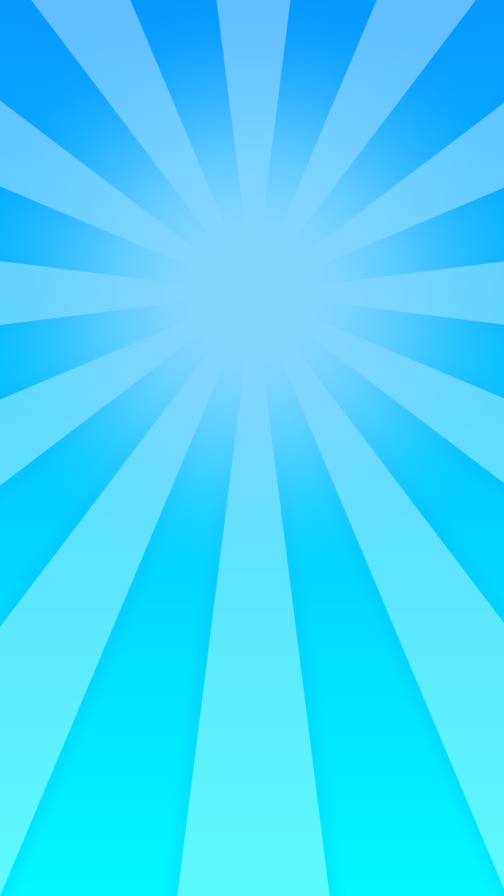
A WebGL 2 fragment shader for this background:

```glsl
#version 300 es
precision highp float;
// Sunburst of pale rays around a soft glow on a blue to cyan sky.

#define CENTER vec2(0.503, 0.673)   // fraction of the canvas
#define RAY_COUNT 12.0
#define RAY_FILL 0.48               // share of each sector that is pale
#define RAY_ALPHA 0.36
#define GLOW_INNER 0.05             // radii in canvas heights
#define GLOW_OUTER 0.335
#define SHADOW_WIDTH 0.022
#define SHADOW_ALPHA 0.14

uniform vec2 u_resolution;
out vec4 outColor;

const float TAU = 6.2831853;
const vec3 SKY_TOP = vec3(0.03, 0.60, 1.0);
const vec3 SKY_BOTTOM = vec3(0.0, 0.975, 1.0);
const vec3 GLOW_COLOR = vec3(0.52, 0.84, 1.0);
const vec3 SHADOW_COLOR = vec3(0.05, 0.58, 1.0);

// Signed distance to the nearest ray edge, negative inside a ray.
float rayDistance(vec2 p) {
    float sector = TAU / RAY_COUNT;
    float angle = atan(p.x, p.y);
    float offset = abs(fract(angle / sector + 0.5) - 0.5) * sector;
    return length(p) * sin(offset - 0.5 * RAY_FILL * sector);
}

void main() {
    vec2 uv = gl_FragCoord.xy / u_resolution;
    vec2 p = (uv - CENTER) * vec2(u_resolution.x / u_resolution.y, 1.0);
    float pixel = 1.0 / u_resolution.y;

    // Sky gradient
    vec3 color = mix(SKY_BOTTOM, SKY_TOP, uv.y);

    // Soft shadow beside the rays, then the rays themselves
    float d = rayDistance(p);
    float shadow = 1.0 - smoothstep(0.0, SHADOW_WIDTH, d);
    float ray = 1.0 - smoothstep(-0.75 * pixel, 0.75 * pixel, d);
    color = mix(color, SHADOW_COLOR, SHADOW_ALPHA * shadow * (1.0 - ray));
    color = mix(color, vec3(1.0), RAY_ALPHA * ray);

    // Central glow
    float glow = 1.0 - smoothstep(GLOW_INNER, GLOW_OUTER, length(p));
    color = mix(color, GLOW_COLOR, glow);

    outColor = vec4(color, 1.0);
}
```
